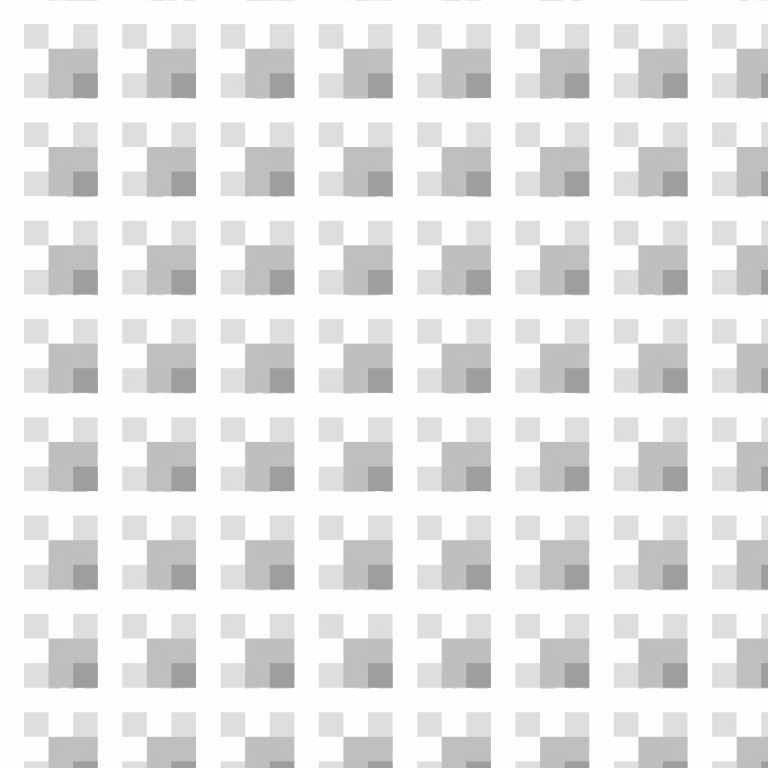
Give the GLSL for this pattern, as a WebGL 2 fragment shader.

```glsl
#version 300 es
precision highp float;
// Grid of stepped grey squares on near-white: each tile holds three pale
// squares, a mid-grey block and a dark corner. Boxes are placed in a folded
// tile, then a faint dot screen and uneven fringes add print-like wear.

uniform vec2 u_resolution;
out vec4 outColor;

const float TILE = 0.128;                    // repeat, in canvas heights
const float CELLS = 4.0;                     // squares per tile side
const vec2 TILE_START = vec2(0.0152, 0.0154); // first tile, from top left
const float MARGIN = 0.5;                    // gap around the motif, in cells
const float DOTS_PER_CELL = 3.0;
const float DOT_RADIUS = 0.16;               // in dot spacings
const float DOT_DEPTH = 0.014;
const float FRINGE_WIDTH = 0.04;             // in cells

const vec3 PAPER  = vec3(0.995);
const vec3 PALE   = vec3(0.87);
const vec3 MID    = vec3(0.75);
const vec3 DARK   = vec3(0.62);
const vec3 FRINGE = vec3(0.81, 0.81, 0.84);

float hash(vec2 p) {
    vec3 q = fract(vec3(p.xyx) * 0.1031);
    q += dot(q, q.yzx + 33.33);
    return fract((q.x + q.y) * q.z);
}

// Gradient direction for a lattice point
vec2 gradient(vec2 p) {
    float angle = 6.2832 * hash(p);
    return vec2(cos(angle), sin(angle));
}

float gradientNoise(vec2 p) {
    vec2 i = floor(p), f = fract(p);
    vec2 u = f * f * f * (f * (f * 6.0 - 15.0) + 10.0);
    vec2 e = vec2(1.0, 0.0);
    float a = dot(gradient(i), f);
    float b = dot(gradient(i + e.xy), f - e.xy);
    float c = dot(gradient(i + e.yx), f - e.yx);
    float d = dot(gradient(i + e.xx), f - e.xx);
    return mix(mix(a, b, u.x), mix(c, d, u.x), u.y);
}

// Antialiased coverage of an axis-aligned box; px is one pixel in p's units
float box(vec2 p, vec2 lo, vec2 hi, float px) {
    vec2 inside = clamp(min(p - lo, hi - p) / px + 0.5, 0.0, 1.0);
    return inside.x * inside.y;
}

void main() {
    // Canvas position measured down from the top left
    vec2 pos = vec2(gl_FragCoord.x, u_resolution.y - gl_FragCoord.y) / u_resolution.y;
    vec2 grid = (pos - TILE_START) / TILE;
    vec2 tile = floor(grid);
    vec2 p = fract(grid) * CELLS - MARGIN;
    float px = CELLS / (TILE * u_resolution.y);

    // Pale squares; two run under the block to avoid seams
    float pale = box(p, vec2(0.0), vec2(1.0), px);
    pale = max(pale, box(p, vec2(2.0, 0.0), vec2(3.0, 1.5), px));
    pale = max(pale, box(p, vec2(0.0, 2.0), vec2(1.5, 3.0), px));
    vec3 color = mix(PAPER, PALE, pale);

    // Broken cool fringe below the block
    float wear = gradientNoise(vec2(p.x * 2.5, 0.37) + tile * vec2(17.0, 29.0));
    float fringe = box(p, vec2(1.0, 2.5), vec2(3.0, 3.0 + FRINGE_WIDTH), px);
    color = mix(color, FRINGE, fringe * smoothstep(-0.35, 0.2, wear));

    // Mid block and its dark corner
    color = mix(color, MID, box(p, vec2(1.0), vec2(3.0), px));
    color = mix(color, DARK, box(p, vec2(2.0), vec2(3.0), px));

    // Faint dot screen
    vec2 dotPos = fract(p * DOTS_PER_CELL) - 0.5;
    float soft = max(px * DOTS_PER_CELL, 0.05);
    float dots = 1.0 - smoothstep(DOT_RADIUS - soft, DOT_RADIUS + soft, length(dotPos));
    float unevenness = 0.8 + 0.6 * gradientNoise(pos * 23.0);
    color -= DOT_DEPTH * dots * unevenness;

    outColor = vec4(color, 1.0);
}
```
